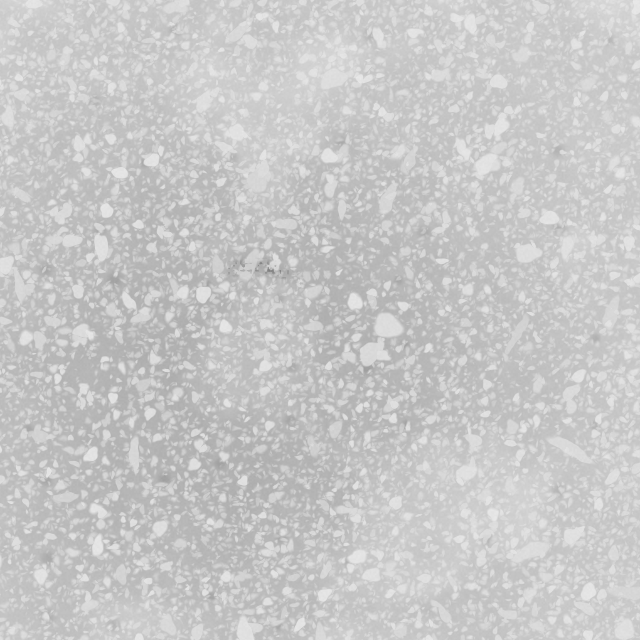
Reproduce this texture procedurally as a three.js fragment shader.

```glsl
varying vec2 vUv;

const float FIELD_DARK = 0.69;
const float FIELD_LIGHT = 0.785;
const float GRAIN_LIGHT = 0.905;
const vec2 DARK_CENTRE = vec2(0.38, 0.41);
const float EDGE = 0.0016;          // half width of a sharp grain rim
const float LEAN = 0.75;            // preferred grain direction
const float LEAN_SPREAD = 2.6;
const float RIM_WOBBLE = 0.12;
const float WARP = 0.0035;          // makes the outlines irregular
const float HAZE = 0.055;
const float MOTTLE = 0.03;
const float FILM_GRAIN = 0.022;
const float SPOT_DEPTH = 0.07;
const float SCRATCH_DEPTH = 0.2;
const vec2 SCRATCH_AT = vec2(0.41, 0.583);
const float TAU = 6.2832;

vec3 hash3(vec2 cell, float seed) {
  vec3 h = fract(vec3(cell.xyx + seed * 7.31) * vec3(0.1031, 0.1030, 0.0973));
  h += dot(h, h.yxz + 33.33);
  return fract((h.xxy + h.yzz) * h.zyx);
}

float noise(vec2 p) {
  vec2 i = floor(p);
  vec2 f = fract(p);
  f = f * f * (3.0 - 2.0 * f);
  float low = mix(hash3(i, 1.0).x, hash3(i + vec2(1.0, 0.0), 1.0).x, f.x);
  float high = mix(hash3(i + vec2(0.0, 1.0), 1.0).x, hash3(i + 1.0, 1.0).x, f.x);
  return mix(low, high, f.y);
}

float fbm(vec2 p) {
  float sum = 0.0;
  float weight = 0.53;
  for (int i = 0; i < 4; i++) {
    sum += weight * noise(p);
    p = p * 2.03 + 19.7;
    weight *= 0.5;
  }
  return sum;
}

// One scatter of rounded, leaning grains; returns their coverage
float grains(vec2 p, float cells, float share, float radius, float stretch, float seed) {
  vec2 home = floor(p * cells);
  float cover = 0.0;
  for (int y = -1; y <= 1; y++) {
    for (int x = -1; x <= 1; x++) {
      vec2 cell = home + vec2(float(x), float(y));
      vec3 place = hash3(cell, seed);
      float density = 0.5 + noise(cell / cells * 7.0 + seed);
      if (place.z > share * density) continue;

      vec3 form = hash3(cell, seed + 11.0);
      vec3 look = hash3(cell, seed + 23.0);
      float angle = LEAN + (form.x - 0.5) * LEAN_SPREAD;
      float c = cos(angle);
      float s = sin(angle);
      vec2 q = p - (cell + place.xy) / cells;
      q = vec2(c * q.x + s * q.y, c * q.y - s * q.x);
      float ratio = sqrt(1.0 + stretch * form.y);
      q *= vec2(1.0 / ratio, ratio);

      float phi = atan(q.y, q.x + 1e-6);
      float rim = radius * mix(0.65, 1.45, form.z * form.z);
      rim *= 1.0 + RIM_WOBBLE * (sin(2.0 * phi + TAU * look.x) + sin(3.0 * phi + TAU * look.y));
      float blur = EDGE * mix(0.9, 2.2, look.z * look.z);
      float body = 1.0 - smoothstep(-blur, blur, length(q) - rim);
      cover = max(cover, body * mix(0.55, 1.0, look.x));
    }
  }
  return cover;
}

// Small out-of-focus dark spots
float darkSpots(vec2 p) {
  const float CELLS = 10.0;
  vec2 cell = floor(p * CELLS);
  vec3 h = hash3(cell, 41.0);
  float away = length(p * CELLS - cell - mix(vec2(0.2), vec2(0.8), h.xy));
  return step(h.z, 0.35) * (1.0 - smoothstep(0.02, 0.1 + 0.08 * h.x, away));
}

// Thin arched trail of dark specks
float scratch(vec2 p) {
  vec2 q = p - SCRATCH_AT;
  float off = q.y + 4.0 * q.x * q.x + 0.12 * q.x;
  float trail = exp(-off * off / 0.00009) * (1.0 - smoothstep(0.03, 0.075, abs(q.x)));
  return trail * (0.15 + smoothstep(0.58, 0.8, noise(p * 260.0)));
}

void main() {
  vec2 p = vUv;
  vec2 warped = p + WARP * (vec2(noise(p * 110.0), noise(p * 110.0 + 57.0)) - 0.5);

  // Uneven grey field
  float fall = smoothstep(0.05, 0.72, length(p - DARK_CENTRE));
  float tone = mix(FIELD_DARK, FIELD_LIGHT, fall);
  tone += MOTTLE * (fbm(p * 22.0) - 0.5);
  tone += HAZE * smoothstep(0.52, 0.75, fbm(p * 5.0 + 3.0));
  tone -= SPOT_DEPTH * darkSpots(p);

  // Grains from dust to rare long slabs
  float cover = 0.5 * grains(warped, 150.0, 0.35, 0.0024, 1.0, 2.0);
  cover = max(cover, 0.75 * grains(warped, 104.0, 0.46, 0.0034, 1.2, 3.0));
  cover = max(cover, 0.88 * grains(warped, 62.0, 0.40, 0.0052, 1.2, 5.0));
  cover = max(cover, 0.95 * grains(warped, 32.0, 0.24, 0.0088, 1.0, 7.0));
  cover = max(cover, 0.9 * grains(warped, 13.0, 0.16, 0.0145, 1.6, 9.0));
  cover = max(cover, 0.75 * grains(warped, 5.0, 0.20, 0.0210, 4.0, 13.0));
  tone = mix(tone, GRAIN_LIGHT, cover);

  tone -= SCRATCH_DEPTH * scratch(p);
  tone += FILM_GRAIN * (noise(p * 380.0) - 0.5);
  gl_FragColor = vec4(vec3(tone), 1.0);
}
```
